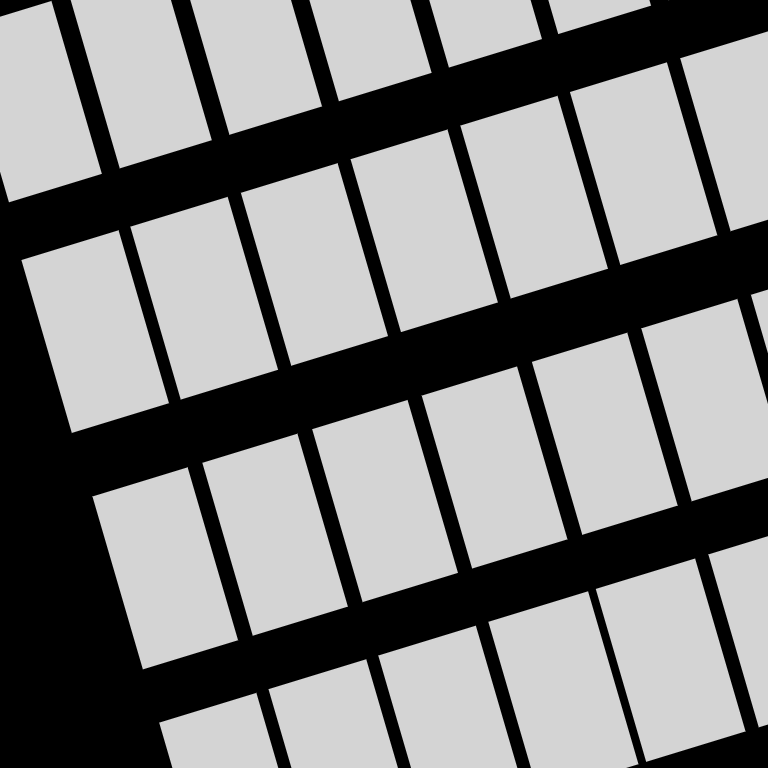
This pattern is drawn by a WebGL 2 fragment shader. Its source:

```glsl
#version 300 es
precision highp float;
// Slanted rows of pale upright panels on black, split by thin seams and wide bands.
// The canvas is mapped to a skewed lattice: x counts panels, y counts rows.
// Rows are slightly offset, and each seam varies a little in width.

uniform vec2 u_resolution;
out vec4 fragColor;

const vec3 PANEL_GREY = vec3(0.83);
const vec3 GAP_BLACK = vec3(0.0);

// Lattice corner and steps, in canvas units
const vec2 FIRST_CORNER = vec2(-0.065, 0.958);
const vec2 COLUMN_STEP = vec2(0.143, 0.0438);
const vec2 ROW_STEP = vec2(0.0879, -0.3014);

const float PANEL_HEIGHT = 0.747; // share of the row pitch
const float SEAM_JITTER = 0.02;
const float TIGHT_SEAM = 0.07;
const vec2 TIGHT_SEAM_CELL = vec2(4.0, 3.0);

// One value per row, as shares of the column or row pitch
const vec4 ROW_SLIDE = vec4(0.005, -0.021, -0.008, 0.005);
const vec4 ROW_DROP = vec4(-0.001, -0.010, 0.014, -0.008);
const vec4 ROW_SEAM = vec4(0.155, 0.114, 0.125, 0.115);

float hash(vec2 cell) {
    vec3 q = fract(cell.xyx * 0.1031);
    q += dot(q, q.yzx + 33.33);
    return fract((q.x + q.y) * q.z);
}

// Width of one seam, as a share of the column pitch
float seamWidth(vec2 cell, float baseWidth) {
    float width = baseWidth + SEAM_JITTER * (hash(cell) - 0.5);
    return cell == TIGHT_SEAM_CELL ? TIGHT_SEAM : width;
}

// Signed distance to the panels of a row, negative inside
float panelDistance(vec2 local, float row, float baseWidth, vec2 pitch) {
    float seam = max(floor(local.x + 0.5), 0.0);
    float halfSeam = 0.5 * seamWidth(vec2(seam, row), baseWidth);
    float side = halfSeam - abs(local.x - seam);
    side = max(side, halfSeam - local.x); // nothing before the first panel
    float halfHeight = 0.5 * PANEL_HEIGHT;
    float ends = abs(local.y - halfHeight) - halfHeight;
    return max(side * pitch.x, ends * pitch.y);
}

float coverage(float dist, float pixel) {
    return clamp(0.5 - dist / pixel, 0.0, 1.0);
}

void main() {
    float pixel = 1.0 / u_resolution.y;
    vec2 p = gl_FragCoord.xy * pixel;

    // Canvas to lattice; the small bias keeps raised rows whole
    vec2 grid = inverse(mat2(COLUMN_STEP, ROW_STEP)) * (p - FIRST_CORNER);
    float row = floor(grid.y + 0.05);
    int index = int(row) & 3;
    vec2 local = grid - vec2(ROW_SLIDE[index], row + ROW_DROP[index]);

    vec2 pitch = vec2(length(COLUMN_STEP), length(ROW_STEP));
    float dist = panelDistance(local, row, ROW_SEAM[index], pitch);
    fragColor = vec4(mix(GAP_BLACK, PANEL_GREY, coverage(dist, pixel)), 1.0);
}
```
